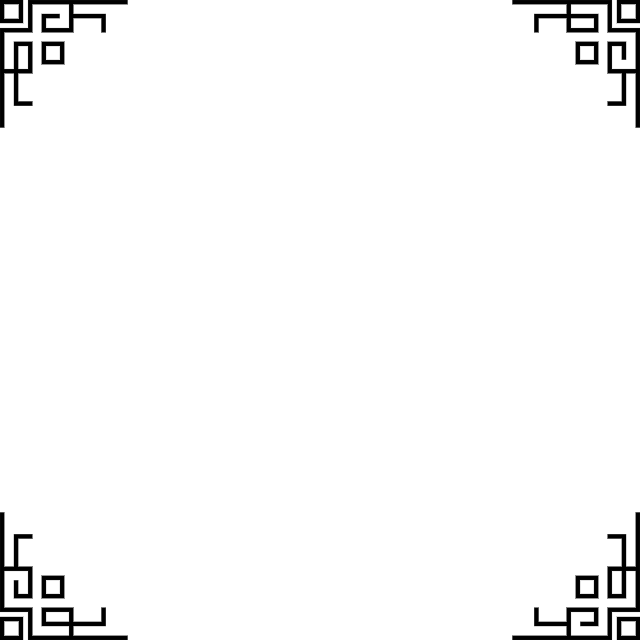
This background is drawn by a WebGL 2 fragment shader. Its source:

```glsl
#version 300 es
precision highp float;
// Black fretwork ornaments in the four corners of a plain white sheet.
uniform vec2 u_resolution;
out vec4 outColor;

// Distance to an axis-aligned stroke from a to b with square caps.
float stroke(vec2 p, vec2 a, vec2 b) {
    vec2 away = abs(p - clamp(p, a, b));
    return max(away.x, away.y) - 2.7;
}

// Distance to the outline of a square around a centre.
float squareRing(vec2 p, float centre, float halfSide) {
    vec2 away = abs(p - centre);
    return abs(max(away.x, away.y) - halfSide) - 2.7;
}

// One arm running along x; the open arm curls inward instead of closing.
float fretArm(vec2 p, bool isOpen) {
    float d = stroke(p, vec2(36.3, 2.6), vec2(150.5, 2.6));      // outer bar
    d = min(d, stroke(p, vec2(36.3, 2.6), vec2(36.3, 36.3)));    // inner corner
    d = min(d, stroke(p, vec2(85.5, 2.6), vec2(85.5, 36.3)));    // cross post
    d = min(d, stroke(p, vec2(52.6, 36.3), vec2(85.5, 36.3)));   // box base
    d = min(d, stroke(p, vec2(52.6, 19.3), vec2(52.6, 36.3)));   // box side
    d = min(d, stroke(p, vec2(52.6, 19.3), vec2(isOpen ? 69.0 : 85.5, 19.3)));
    d = min(d, stroke(p, vec2(85.5, 19.3), vec2(124.3, 19.3)));  // hook
    return min(d, stroke(p, vec2(124.3, 19.3), vec2(124.3, 36.3)));
}

void main() {
    vec2 uv = gl_FragCoord.xy / u_resolution;

    // Fold the four corners together, in units of 1/768 of the canvas.
    vec2 corner = min(uv, 1.0 - uv) * 768.0;
    vec2 side = uv - 0.5;
    if (side.x * side.y > 0.0) corner = corner.yx;

    // Fold across the diagonal; only one of the two arms is open.
    bool isOpen = corner.x > corner.y;
    vec2 p = isOpen ? corner : corner.yx;

    float d = fretArm(p, isOpen);
    d = min(d, squareRing(p, 13.8, 11.3));
    d = min(d, squareRing(p, 63.6, 11.0));

    float soft = 0.7 * 768.0 / min(u_resolution.x, u_resolution.y);
    float paper = smoothstep(-soft, soft, d);
    outColor = vec4(vec3(paper), 1.0);
}
```
